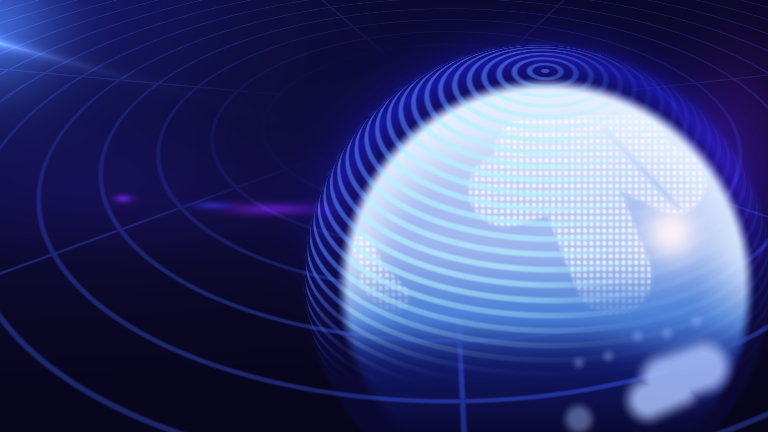
A Shadertoy shader for this background:

```glsl
// A luminous dotted globe inside a shell of latitude rings, above a dark radar floor.
// The floor is a perspective polar grid, the shell a tilted sphere cut by polar angle,
// and land is a union of capsules filled with dots; soft lens flares finish the scene.

const float TAU = 6.28319;
const vec2 GLOBE = vec2(1.264, 0.336);
const float GLOBE_R = 0.47;
const vec2 SHELL = vec2(1.246, 0.357);
const float SHELL_R = 0.54;
const vec3 NAVY = vec3(0.04, 0.03, 0.15);
const vec3 ROYAL = vec3(0.08, 0.11, 0.46);
const vec3 AZURE = vec3(0.27, 0.48, 0.83);
const vec3 PERIWINKLE = vec3(0.63, 0.72, 0.94);
const vec3 ICE = vec3(0.9, 0.94, 1.0);
const vec3 CYAN = vec3(0.7, 0.95, 1.0);
const vec3 VIOLET = vec3(0.28, 0.05, 0.45);

// Soft elliptical light.
float glow(vec2 p, vec2 center, vec2 size) {
    vec2 d = (p - center) / size;
    return exp(-dot(d, d));
}

float capsule(vec2 p, vec2 a, vec2 b, float r) {
    vec2 ab = b - a;
    float h = clamp(dot(p - a, ab) / dot(ab, ab), 0.0, 1.0);
    return length(p - a - ab * h) - r;
}

float fill(float d, float blur) {
    return 1.0 - smoothstep(-blur, blur, d);
}

// Distance to the nearest multiple of a step.
float nearest(float x, float spacing) {
    return abs(x - spacing * round(x / spacing));
}

// Rings and spokes on a floor seen in perspective.
float radarFloor(vec2 p, float pixel) {
    float depth = 1.0 / (1.579 - p.y);
    vec2 q = vec2((p.x - 1.04) * depth, 1.9 * (depth - 1.2));
    float r = length(q);
    float width = 0.0035 + pixel * depth * 0.4;
    float ring = 1.0 - smoothstep(0.3 * width, 1.7 * width, nearest(r + 0.012, 0.129));
    float turn = atan(q.y, q.x) + 0.25 * TAU - 0.02;
    float spoke = 1.0 - smoothstep(0.001, 0.006 + 0.5 * pixel, nearest(turn, TAU / 7.0) * r);
    return max(ring, spoke) * smoothstep(0.35, 0.95, r);
}

// Latitude rings on the near side of the tilted shell.
float shellRings(vec2 p, float pixel) {
    vec2 n = (p - SHELL) / SHELL_R;
    float z = sqrt(max(0.0, 1.0 - dot(n, n)));
    float polar = acos(clamp(dot(vec3(n, z), vec3(0.03, 0.887, 0.461)), -1.0, 1.0));
    float band = 1.0 - smoothstep(0.005, 0.017 + pixel, nearest(polar, 0.066));
    return band * smoothstep(0.0, 0.3, z + 0.12);
}

// Signed distance to the large land masses.
float landDistance(vec2 p) {
    float d = capsule(p, vec2(1.17, 0.56), vec2(1.24, 0.58), 0.085);
    d = min(d, capsule(p, vec2(1.22, 0.65), vec2(1.47, 0.66), 0.075));
    d = min(d, capsule(p, vec2(1.34, 0.56), vec2(1.42, 0.36), 0.09));
    d = min(d, capsule(p, vec2(1.46, 0.63), vec2(1.56, 0.58), 0.075));
    d = max(d, -capsule(p, vec2(1.4, 0.7), vec2(1.57, 0.52), 0.006));
    d = min(d, capsule(p, vec2(0.84, 0.43), vec2(0.87, 0.36), 0.025));
    return min(d, capsule(p, vec2(0.87, 0.35), vec2(0.91, 0.31), 0.038));
}

vec3 globeColor(vec2 p, float pixel) {
    vec3 c = mix(ROYAL, AZURE, smoothstep(0.12, 0.28, p.y));
    c = mix(c, PERIWINKLE, smoothstep(0.23, 0.46, p.y));
    c = mix(c, ICE, smoothstep(0.45, 0.76, p.y) * 0.85);
    float rim = smoothstep(0.7, 1.0, length(p - GLOBE) / GLOBE_R);
    c = mix(c, ICE, rim * smoothstep(0.18, 0.45, p.y) * 0.75);
    float land = fill(landDistance(p), 0.007) * smoothstep(0.24, 0.42, p.y);
    float spacing = 0.0148;
    float dots = fill(length(fract(p / spacing) - 0.5) - 0.33, 0.1 + pixel / spacing);
    return mix(c, mix(mix(c, ICE, 0.25), vec3(0.98), 0.8 * dots), land);
}

void mainImage(out vec4 fragColor, in vec2 fragCoord) {
    vec2 p = fragCoord / iResolution.y;
    float pixel = 1.0 / iResolution.y;

    // Space, corner light and floor
    vec3 color = NAVY * mix(0.75, 1.0, smoothstep(0.0, 0.5, p.y));
    color += vec3(0.04, 0.06, 0.25) * glow(p, vec2(0.0, 1.0), vec2(0.65, 0.42));
    color += vec3(0.16, 0.3, 0.42) * glow(p, vec2(-0.03, 0.94), vec2(0.16, 0.15));
    color += vec3(0.03, 0.015, 0.1) * glow(p, vec2(0.3, 0.55), vec2(0.5, 0.14));
    color += VIOLET * 0.35 * glow(p, vec2(1.72, 0.68), vec2(0.14, 0.22));
    float floorLight = mix(0.35, 0.75, smoothstep(0.7, 0.2, p.y));
    color += vec3(0.1, 0.17, 0.4) * radarFloor(p, pixel) * floorLight;
    float beam = abs(p.y - 0.9 + 0.27 * p.x);
    color += vec3(0.3, 0.4, 0.5) * exp(-beam * 90.0 - p.x * 8.0);

    // Shell haze and globe body
    float shellSide = length(p - SHELL) - SHELL_R;
    float shell = fill(shellSide, 0.01);
    float haze = exp(-abs(shellSide + 0.03) * 18.0) * smoothstep(0.15, 0.8, p.y);
    color += vec3(0.04, 0.04, 0.38) * haze + vec3(0.01, 0.01, 0.08) * shell;
    float lit = smoothstep(0.1, 0.27, p.y + 0.1 * smoothstep(1.35, 1.7, p.x));
    float globe = fill(length(p - GLOBE) - GLOBE_R, 0.018);
    color += vec3(0.02, 0.06, 0.2) * globe * smoothstep(-0.05, 0.2, p.y);
    color = mix(color, globeColor(p, pixel), globe * lit);

    // Bright latitude bands
    float ringFade = smoothstep(0.1, 0.42, p.y) * (1.0 - 0.85 * smoothstep(1.18, 1.5, p.x));
    vec3 ringColor = mix(vec3(0.3, 0.45, 0.92), CYAN, globe);
    color = mix(color, ringColor, shellRings(p, pixel) * ringFade * shell * 0.68);

    // Blurred southern land and islands
    float south = capsule(p, vec2(1.5, 0.075), vec2(1.57, 0.105), 0.045);
    south = min(south, capsule(p, vec2(1.54, 0.12), vec2(1.63, 0.15), 0.055));
    float southLight = fill(south, 0.024);
    for (int i = 0; i < 5; i++) {
        float k = float(i);
        vec2 island = vec2(1.34 + 0.068 * k, 0.16 + 0.025 * k + 0.012 * sin(k * 4.0));
        southLight = max(southLight, 0.35 * fill(length(p - island) - 0.011, 0.011));
    }
    southLight = max(southLight, 0.5 * fill(length(p - vec2(1.34, 0.03)) - 0.03, 0.016));
    color = mix(color, PERIWINKLE * 1.05, southLight * 0.85);

    // Flares along the lens axis
    color += VIOLET * 0.9 * glow(p, vec2(0.63, 0.516), vec2(0.1, 0.014));
    color += ROYAL * 0.75 * glow(p, vec2(0.49, 0.525), vec2(0.04, 0.008));
    color += VIOLET * glow(p, vec2(0.285, 0.54), vec2(0.02, 0.009));
    float sun = glow(p, vec2(1.555, 0.463), vec2(0.065));
    color = mix(color, vec3(1.0, 0.96, 0.98), 0.95 * sun);
    fragColor = vec4(clamp(color, 0.0, 1.0), 1.0);
}
```
